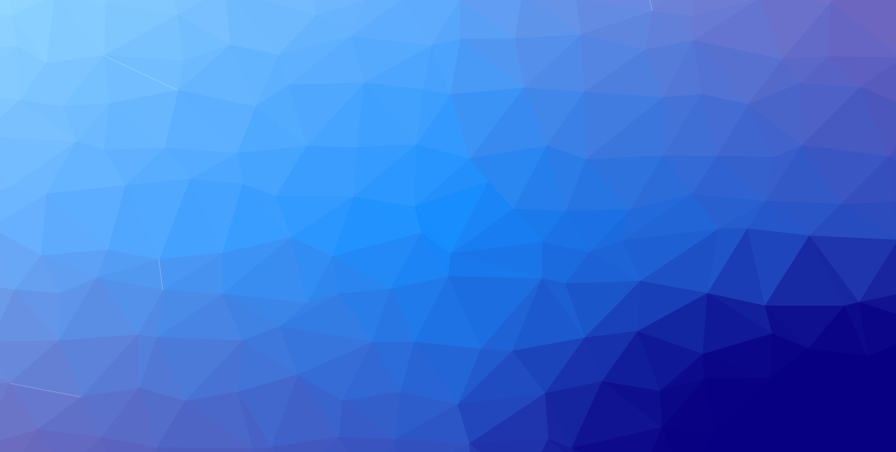
A WebGL 1 fragment shader for this background:

```glsl
precision highp float;
// Low-poly background: flat triangles over a sky-blue to violet and navy colour field.

uniform vec2 u_resolution;

const float ASPECT = 1.985;            // canvas width in canvas heights
const vec2 CELL = vec2(0.130, 0.1075); // mesh cell, in canvas heights
const vec2 JITTER = vec2(0.78, 0.68);  // vertex scatter, in cells
const float GLINT_SHARE = 0.02;        // share of triangles with a bright edge
const float GLINT_ALPHA = 0.22;
const float RIGHT_BIAS = 0.8;          // below 1 pulls the right colours inward
const vec2 POOL_RADIUS = vec2(0.5, 0.5);

// Colour field: three columns by three rows
const vec3 TOP_LEFT      = vec3(0.57, 0.84, 1.00);
const vec3 TOP_MIDDLE    = vec3(0.38, 0.67, 0.99);
const vec3 TOP_RIGHT     = vec3(0.45, 0.40, 0.75);
const vec3 CENTRE_LEFT   = vec3(0.42, 0.70, 1.00);
const vec3 CENTRE        = vec3(0.07, 0.55, 1.00);
const vec3 CENTRE_RIGHT  = vec3(0.16, 0.28, 0.73);
const vec3 BOTTOM_LEFT   = vec3(0.42, 0.42, 0.75);
const vec3 BOTTOM_MIDDLE = vec3(0.18, 0.31, 0.75);
const vec3 BOTTOM_RIGHT  = vec3(0.04, 0.01, 0.52);
const vec3 NAVY          = vec3(0.03, 0.00, 0.51);

vec2 hash2(vec2 p) {
  vec3 q = fract(p.xyx * vec3(0.1031, 0.1030, 0.0973));
  q += dot(q, q.yzx + 33.33);
  return fract((q.xx + q.yz) * q.zy);
}

vec3 threeStops(vec3 a, vec3 b, vec3 c, float t) {
  float late = pow(max(2.0 * t - 1.0, 0.0), RIGHT_BIAS);
  return mix(mix(a, b, min(2.0 * t, 1.0)), c, late);
}

// Colour at p, in canvas heights from the upper left
vec3 colourField(vec2 p) {
  vec2 uv = clamp(p / vec2(ASPECT, 1.0), 0.0, 1.0);
  vec3 top = threeStops(TOP_LEFT, TOP_MIDDLE, TOP_RIGHT, uv.x);
  vec3 middle = threeStops(CENTRE_LEFT, CENTRE, CENTRE_RIGHT, uv.x);
  vec3 bottom = threeStops(BOTTOM_LEFT, BOTTOM_MIDDLE, BOTTOM_RIGHT, uv.x);
  vec3 colour = mix(top, middle, min(2.0 * uv.y, 1.0));
  colour = mix(colour, bottom, max(2.0 * uv.y - 1.0, 0.0));
  float pool = 1.0 - smoothstep(0.38, 1.05, length((1.0 - uv) / POOL_RADIUS));
  return mix(colour, NAVY, pool);
}

vec2 meshVertex(vec2 id) {
  return (id + JITTER * (hash2(id + 17.0) - 0.5)) * CELL;
}

// Signed distance from p to the line a-b, positive on the inner side
float side(vec2 p, vec2 a, vec2 b) {
  vec2 e = b - a;
  vec2 d = p - a;
  return (e.x * d.y - e.y * d.x) / length(e);
}

// Adds one flat triangle to the sum, weighted by its pixel coverage
void addTriangle(inout vec4 sum, vec2 p, vec2 a, vec2 b, vec2 c, float seed, float pixel) {
  float edge = side(p, a, b);
  float inner = min(edge, min(side(p, b, c), side(p, c, a)));
  float coverage = clamp(0.5 + inner / pixel, 0.0, 1.0);
  vec3 colour = colourField((a + b + c) / 3.0);
  float glint = step(seed, GLINT_SHARE) * (1.0 - smoothstep(0.0, 0.004, edge));
  colour = mix(colour, vec3(1.0), GLINT_ALPHA * glint);
  sum += vec4(colour, 1.0) * coverage;
}

void main() {
  vec2 uv = gl_FragCoord.xy / u_resolution;
  vec2 p = vec2(uv.x * ASPECT, 1.0 - uv.y);
  float pixel = 1.0 / u_resolution.y;
  vec2 home = floor(p / CELL);
  vec4 sum = vec4(colourField(p), 1.0) * 0.0001;

  for (int j = -1; j <= 1; j++) {
    for (int i = -1; i <= 1; i++) {
      vec2 id = home + vec2(float(i), float(j));
      vec2 a = meshVertex(id);
      vec2 b = meshVertex(id + vec2(1.0, 0.0));
      vec2 c = meshVertex(id + vec2(1.0, 1.0));
      vec2 d = meshVertex(id + vec2(0.0, 1.0));
      vec2 seed = hash2(id + 71.0);

      // Split along the shorter diagonal that stays inside the quad
      bool acInside = side(b, a, c) * side(d, a, c) < 0.0;
      bool bdInside = side(a, b, d) * side(c, b, d) < 0.0;
      bool acShorter = distance(a, c) < distance(b, d);
      if (acInside && (acShorter || !bdInside)) {
        addTriangle(sum, p, a, b, c, seed.x, pixel);
        addTriangle(sum, p, a, c, d, seed.y, pixel);
      } else {
        addTriangle(sum, p, a, b, d, seed.x, pixel);
        addTriangle(sum, p, b, c, d, seed.y, pixel);
      }
    }
  }
  gl_FragColor = vec4(sum.rgb / sum.a, 1.0);
}
```
